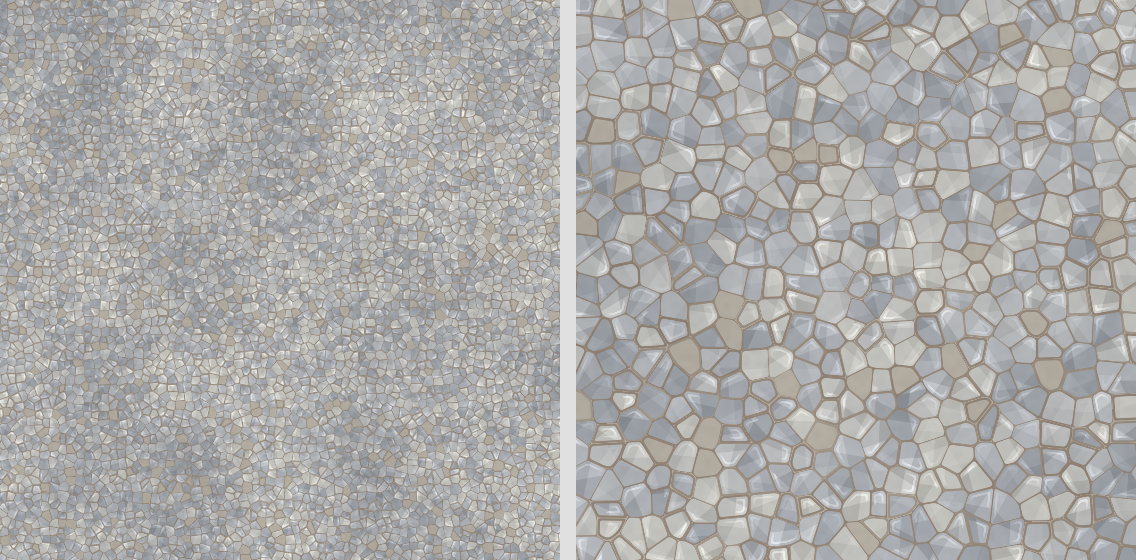
Left, the full canvas; right, a detail of the centre.
Reproduce this texture procedurally as a WebGL 1 fragment shader.

```glsl
precision highp float;
// Fine grey pebble aggregate: faceted stones set in beige mortar with brown rims.

uniform vec2 u_resolution;

const float CELLS = 67.0;          // stones across the canvas
const float JITTER = 0.86;         // irregularity of stone positions
const float ROUNDING = 0.10;       // softness of stone corners
const float BARE_SHARE = 0.07;     // stones replaced by mortar
const float RIM_WIDTH = 0.085;     // brown line around each stone
const float FACET_CONTRAST = 0.055;
const float GLINT = 0.12;
const float CLOUD_CONTRAST = 0.13;

const vec3 STONE_DARK = vec3(0.605, 0.622, 0.650);
const vec3 STONE_MID = vec3(0.685, 0.698, 0.715);
const vec3 STONE_PALE = vec3(0.750, 0.748, 0.728);
const vec3 MORTAR = vec3(0.690, 0.664, 0.622);
const vec3 RIM = vec3(0.555, 0.500, 0.445);

vec3 hash3(vec2 p) {
  vec3 q = fract(p.xyx * vec3(0.1031, 0.1030, 0.0973));
  q += dot(q, q.yxz + 33.33);
  return fract((q.xxy + q.yzz) * q.zyx);
}

float valueNoise(vec2 p) {
  vec2 cell = floor(p);
  vec2 f = fract(p);
  f = f * f * (3.0 - 2.0 * f);
  float low = mix(hash3(cell).x, hash3(cell + vec2(1.0, 0.0)).x, f.x);
  float high = mix(hash3(cell + vec2(0.0, 1.0)).x, hash3(cell + 1.0).x, f.x);
  return mix(low, high, f.y);
}

float clouds(vec2 p) {
  float sum = 0.0;
  float weight = 0.5;
  for (int i = 0; i < 4; i++) {
    sum += weight * valueNoise(p);
    p = mat2(1.6, 1.2, -1.2, 1.6) * p + 7.3;
    weight *= 0.5;
  }
  return sum / 0.9375;
}

float smoothMin(float a, float b, float k) {
  float h = max(k - abs(a - b), 0.0) / k;
  return min(a, b) - 0.25 * h * h * k;
}

vec2 seedOffset(vec2 cell) {
  return 0.5 + JITTER * (hash3(cell).xy - 0.5);
}

// Returns the rounded border distance; also gives the stone's cell and local position.
float stoneBorder(vec2 p, out vec2 stoneCell, out vec2 local) {
  vec2 base = floor(p);
  vec2 toSeed = vec2(0.0);
  float nearest = 9.0;
  stoneCell = base;
  for (int y = -1; y <= 1; y++) {
    for (int x = -1; x <= 1; x++) {
      vec2 cell = base + vec2(float(x), float(y));
      vec2 r = cell + seedOffset(cell) - p;
      float d = dot(r, r);
      if (d < nearest) { nearest = d; toSeed = r; stoneCell = cell; }
    }
  }
  float border = 1.0;
  for (int y = -2; y <= 2; y++) {
    for (int x = -2; x <= 2; x++) {
      vec2 cell = stoneCell + vec2(float(x), float(y));
      vec2 r = cell + seedOffset(cell) - p;
      vec2 across = r - toSeed;
      if (dot(across, across) > 0.0001) {
        float d = dot(0.5 * (r + toSeed), normalize(across));
        border = smoothMin(border, d, ROUNDING);
      }
    }
  }
  local = -toSeed;
  return border;
}

void main() {
  vec2 uv = gl_FragCoord.xy / u_resolution.y;
  vec2 p = uv * CELLS;
  float soft = 0.5 * CELLS / u_resolution.y;

  vec2 cell, local;
  float border = stoneBorder(p, cell, local);
  vec3 look = hash3(cell + 71.0);
  vec3 shape = hash3(cell + 193.0);
  float cloud = clouds(uv * 6.0 + 3.0) - 0.5;
  float isStone = step(BARE_SHARE, shape.z);

  // Stone tint, bluer and darker inside the dim clouds
  float tone = clamp(look.x + 0.9 * cloud, 0.0, 1.0);
  vec3 stone = mix(STONE_DARK, STONE_MID, smoothstep(0.0, 0.5, tone));
  stone = mix(stone, STONE_PALE, smoothstep(0.42, 0.95, tone));

  // Two flat facets and a glint along one edge
  float angle = 6.2832 * look.y;
  vec2 facetDir = vec2(cos(angle), sin(angle));
  vec2 crossDir = vec2(-facetDir.y, facetDir.x);
  float facet = smoothstep(-soft, soft, dot(local, facetDir) - 0.12)
              - smoothstep(-soft, soft, dot(local, crossDir + 0.4 * facetDir) - 0.16);
  stone += FACET_CONTRAST * facet * (0.4 + look.z);
  float inset = mix(0.015, 0.115, shape.x * shape.x);
  float depth = border - inset;
  float edgeBand = 1.0 - smoothstep(0.03, 0.03 + soft, abs(depth - 0.13));
  float facing = smoothstep(0.3, 0.9, dot(normalize(local + 0.0001), facetDir));
  stone += GLINT * edgeBand * facing * look.z;

  // Mortar, then brown rim, then stone
  vec3 ground = mix(RIM, MORTAR, smoothstep(RIM_WIDTH - soft, RIM_WIDTH + soft, -depth));
  ground = mix(ground, MORTAR, 0.55 * shape.y * shape.y);
  vec3 body = mix(MORTAR, stone, isStone);
  vec3 color = mix(ground, body, smoothstep(-soft, soft, depth));

  // Broad stains and fine grain
  color *= 1.0 + CLOUD_CONTRAST * cloud;
  color += 0.025 * (valueNoise(uv * 260.0) - 0.5);
  gl_FragColor = vec4(color, 1.0);
}
```
